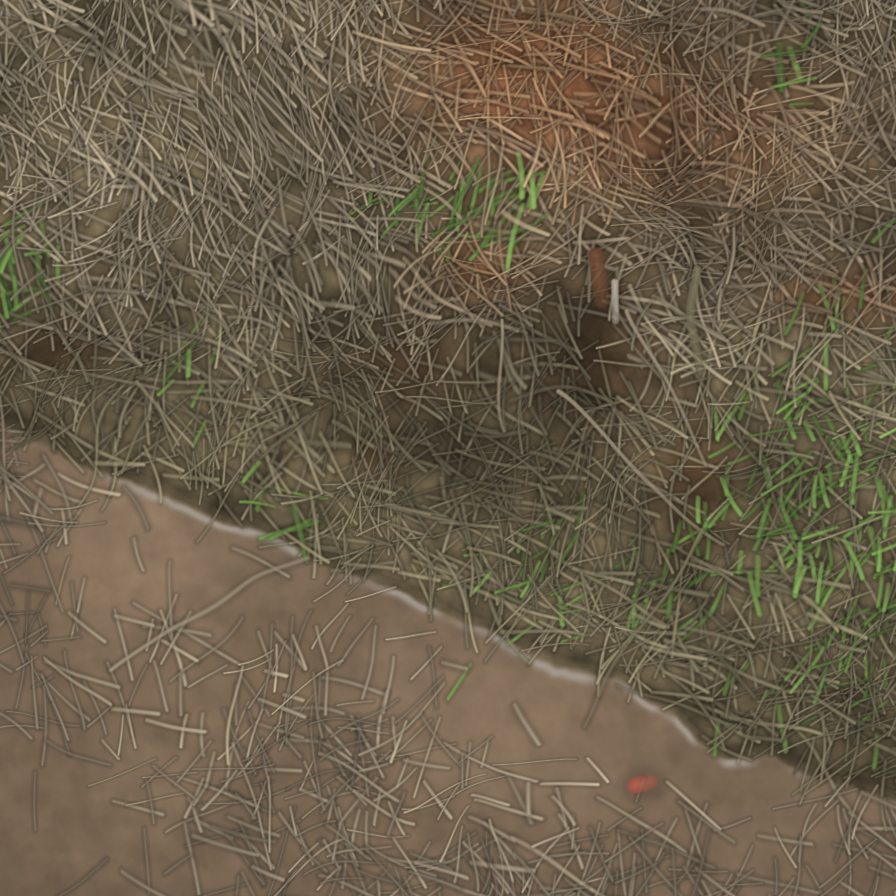
Write a Shadertoy shader that draws this texture.

```glsl
// Dry grass and soil above a worn concrete slab that slopes across the ground.
// Soft blobs set the regions; hashed grid cells scatter straws and green blades
// over them, with a few long stems and chips on top.

const int LAYERS = 17;
const float SOFT = 0.0014; // edge softness in canvas units
const float STRAW_WIDTH = 0.0021;
const float BEND = 0.03;
const vec3 SOIL = vec3(0.37, 0.33, 0.25);
const vec3 RUST_SOIL = vec3(0.45, 0.3, 0.21);
const vec3 DARK_SOIL = vec3(0.28, 0.21, 0.145);
const vec3 SLAB = vec3(0.475, 0.4, 0.325);
const vec3 RIM = vec3(0.65, 0.62, 0.58);
const vec3 STRAW = vec3(0.62, 0.57, 0.48);
const vec3 OLIVE = vec3(0.48, 0.45, 0.35);
const vec3 RUST_STRAW = vec3(0.66, 0.49, 0.35);
const vec3 BLADE = vec3(0.43, 0.56, 0.29);

float hash(vec2 p) { return fract(sin(dot(p, vec2(127.1, 311.7))) * 43758.5453); }

float noise(vec2 p) {
    vec2 i = floor(p), f = fract(p);
    f = f * f * (3.0 - 2.0 * f);
    return mix(mix(hash(i), hash(i + vec2(1, 0)), f.x),
               mix(hash(i + vec2(0, 1)), hash(i + vec2(1, 1)), f.x), f.y);
}

float fbm(vec2 p) {
    float sum = 0.0, amp = 0.5;
    for (int i = 0; i < 4; i++, amp *= 0.5) {
        sum += amp * noise(p);
        p = mat2(1.6, 1.2, -1.2, 1.6) * p + 7.3;
    }
    return sum;
}

float blob(vec2 p, float x, float y, float rx, float ry) {
    p = (p - vec2(x, y)) / vec2(rx, ry);
    return exp(-dot(p, p));
}

// Region fields
float aboveSlab(vec2 p) {
    float notch = 0.03 * blob(p, 0.8, 0.17, 0.05, 0.2);
    return 0.92 * (p.y - 0.525 + 0.425 * p.x + notch) + 0.028 * (fbm(p * 13.0) - 0.47);
}
float greenery(vec2 p) {
    return 0.85 * blob(p, 0.93, 0.42, 0.13, 0.19) + blob(p, 0.51, 0.765, 0.085, 0.035)
        + blob(p, 0.01, 0.7, 0.05, 0.045) + 0.7 * blob(p, 0.22, 0.56, 0.03, 0.05)
        + 0.6 * blob(p, 0.28, 0.44, 0.05, 0.03) + 0.4 * blob(p, 0.87, 0.93, 0.03, 0.06)
        + 0.3 * blob(p, 0.6, 0.36, 0.2, 0.09);
}
float rust(vec2 p) {
    return min(1.0, blob(p, 0.58, 0.93, 0.13, 0.1) + 0.7 * blob(p, 0.76, 0.85, 0.2, 0.1)
        + 0.7 * blob(p, 0.95, 0.67, 0.09, 0.03) + 0.8 * blob(p, 0.54, 0.7, 0.06, 0.04));
}
float bareSoil(vec2 p) {
    return min(1.0, 0.9 * blob(p, 0.67, 0.6, 0.08, 0.09) + blob(p, 0.78, 0.46, 0.05, 0.07)
        + 0.9 * blob(p, 0.46, 0.59, 0.08, 0.05) + 0.8 * blob(p, 0.07, 0.61, 0.06, 0.03)
        + 0.8 * blob(p, 0.42, 0.49, 0.04, 0.025));
}
float litter(vec2 p, float h) {
    float onSlab = 0.03 + 0.5 * blob(p, 0.36, 0.12, 0.16, 0.13)
        + 0.6 * blob(p, 0.62, 0.02, 0.22, 0.06) + 0.3 * blob(p, 0.06, 0.24, 0.11, 0.07)
        + 0.7 * blob(p, 0.0, 0.45, 0.08, 0.08) + 0.4 * blob(p, 0.97, 0.04, 0.08, 0.08);
    return mix(onSlab, 0.85 - 0.65 * bareSoil(p), smoothstep(0.0, 0.04, h));
}
float patches(vec2 p) { return 0.66 + 0.72 * fbm(p * 8.0 + 4.0); }

vec3 ground(vec2 p) {
    float h = aboveSlab(p), grain = fbm(p * 45.0);
    vec3 soil = mix(SOIL, RUST_SOIL, rust(p));
    soil = mix(soil, DARK_SOIL, 0.8 * bareSoil(p)) * (0.65 + 0.75 * grain) * patches(p);
    soil *= 1.0 - 0.25 * exp(-abs(h - 0.012) / 0.012);
    float pink = blob(p, 0.15, 0.39, 0.1, 0.09) + blob(p, 0.55, 0.2, 0.1, 0.08);
    vec3 slab = SLAB * (1.0 + 0.12 * pink) * (0.78 + 0.25 * fbm(p * 9.0) + 0.22 * grain);
    float rim = exp(-pow(abs(h + 0.005) / 0.005, 2.0)) * smoothstep(0.08, 0.18, p.x);
    slab = mix(slab, RIM, rim * smoothstep(0.2, 0.6, noise(p * 28.0)) * 0.85);
    return mix(slab, soil, smoothstep(-0.003, 0.004, h));
}

// One stem from a to b of half width w, with a soft contact shadow
void stem(inout vec3 col, vec2 p, vec2 a, vec2 b, float w, vec3 tint) {
    vec2 r = b - a;
    float t = clamp(dot(p - a, r) / dot(r, r), 0.0, 1.0);
    float d = length(p - a - r * t), aa = max(SOFT, 0.7 / iResolution.y);
    col *= 0.88 + 0.12 * smoothstep(w, w * 3.0 + aa, d);
    float cover = 1.0 - smoothstep(w - aa, w + aa, d);
    col = mix(col, tint * (1.05 - 0.2 * d / w), cover * (0.9 - 0.35 * t));
}

void scatter(inout vec3 col, vec2 p, float layer) {
    float scale = mix(10.0, 26.0, fract(layer * 0.618)), turn = layer * 1.3;
    mat2 rot = mat2(cos(turn), sin(turn), -sin(turn), cos(turn));
    vec2 base = floor(rot * p * scale);
    for (int k = 0; k < 9; k++) {
        vec2 cell = base + vec2(k % 3 - 1, k / 3 - 1), id = cell + layer * 37.0;
        float r1 = hash(id), r2 = hash(id + 11.3), r3 = hash(id + 23.7);
        vec2 root = (cell + vec2(r1, r2)) / scale * rot;
        if (length(p - root) > 0.95 / scale) continue;
        float h = aboveSlab(root);
        if (hash(id + 41.9) > litter(root, h)) continue;
        float green = step(hash(id + 57.1), 0.75 * greenery(root) - 0.03);
        float combed = blob(root, 0.28, 0.87, 0.13, 0.16);
        float angle = mix(r3 * 3.1416, 1.45 + r3 * 1.2, combed);
        angle = mix(angle, r3 * 2.0, green);
        vec2 reach = vec2(cos(angle), sin(angle)) * mix(0.35, 0.85, r2) / scale * (1.0 - 0.35 * green);
        float dull = smoothstep(0.72, 0.5, root.y) * step(0.0, h);
        vec3 tint = mix(mix(STRAW, OLIVE, dull * 0.8), RUST_STRAW, rust(root) * 0.8);
        tint = mix(tint, BLADE, green) * (0.72 + 0.45 * r1) * patches(root);
        stem(col, p, root - reach, root + reach, STRAW_WIDTH * (0.55 + 0.6 * r3 + 0.3 * green), tint);
    }
}

void mainImage(out vec4 fragColor, in vec2 fragCoord) {
    vec2 p = fragCoord / iResolution.xy;
    vec3 col = ground(p);
    vec2 q = p + BEND * (vec2(noise(p * 11.0), noise(p * 11.0 + 31.0)) - 0.5);
    for (int i = 1; i <= LAYERS; i++) scatter(col, q, float(i));
    // Long stems
    stem(col, q, vec2(0.565, 0.63), vec2(0.57, 0.53), 0.002, STRAW);
    stem(col, q, vec2(0.63, 0.55), vec2(0.81, 0.39), 0.0026, STRAW);
    stem(col, q, vec2(0.71, 0.64), vec2(0.8, 0.49), 0.0024, STRAW);
    stem(col, q, vec2(0.77, 0.7), vec2(0.79, 0.59), 0.005, OLIVE);
    stem(col, q, vec2(0.79, 0.41), vec2(0.64, 0.19), 0.0022, OLIVE);
    stem(col, q, vec2(0.13, 0.26), vec2(0.33, 0.39), 0.0024, STRAW);
    // Bark chip, splinter and red leaf
    stem(col, p, vec2(0.665, 0.715), vec2(0.672, 0.665), 0.0085, RUST_SOIL);
    stem(col, p, vec2(0.686, 0.685), vec2(0.687, 0.642), 0.004, RIM * 1.1);
    stem(col, q, vec2(0.705, 0.116), vec2(0.72, 0.12), 0.01, vec3(0.7, 0.37, 0.3));
    fragColor = vec4(col, 1.0);
}
```
